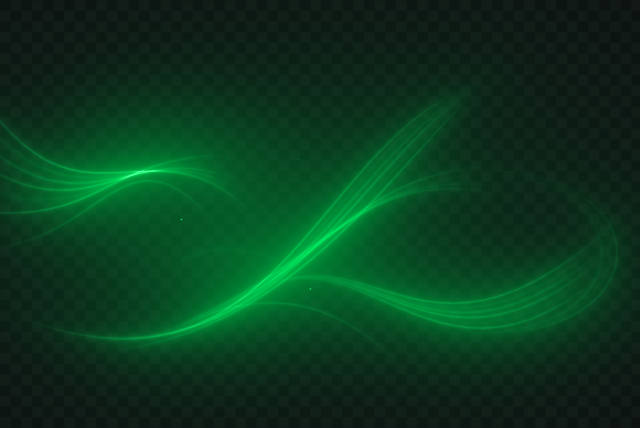
Give the GLSL for this background, as a Shadertoy shader.

```glsl
const vec3 DARK_TILE = vec3(0.050, 0.066, 0.066);
const vec3 LIGHT_TILE = vec3(0.074, 0.092, 0.089);
const vec3 HAZE_GREEN = vec3(-0.03, 0.66, 0.24);
const vec3 LINE_GREEN = vec3(0.03, 0.72, 0.33);
const vec3 HOT_WHITE = vec3(0.75, 0.45, 0.60);
const float TILE = 0.025;          // checker cell, in canvas heights
const float LINE_WIDTH = 0.0021;
const float SHEEN_WIDTH = 0.024;
const float SHEEN_GAIN = 0.36;
const float GLOW_WIDTH = 0.085;
const float GLOW_GAIN = 0.16;
const float FADE_LENGTH = 0.37;    // fade along a strand, in curve parameter
const float SPARK_CELL = 0.13;
const int SEGMENTS = 24;

float hash(vec2 p) {
    return fract(sin(dot(p, vec2(127.1, 311.7))) * 43758.5);
}

float blob(vec2 p, vec2 center, vec2 size) {
    vec2 q = (p - center) / size;
    return exp(-dot(q, q));
}

vec2 bezier(mat4x2 c, float t) {
    float u = 1.0 - t;
    return c * vec4(u * u * u, 3.0 * u * u * t, 3.0 * u * t * t, t * t * t);
}

// Distance to a curve and the parameter of its nearest point
vec2 nearest(vec2 p, mat4x2 curve) {
    vec2 best = vec2(1e3, 0.0);
    vec2 a = bezier(curve, 0.0);
    for (int i = 0; i < SEGMENTS; i++) {
        vec2 b = bezier(curve, float(i + 1) / float(SEGMENTS));
        vec2 ab = b - a, ap = p - a;
        float h = clamp(dot(ap, ab) / dot(ab, ab), 0.0, 1.0);
        vec2 offset = ap - ab * h;
        float d2 = dot(offset, offset);
        if (d2 < best.x) best = vec2(d2, (float(i) + h) / float(SEGMENTS));
        a = b;
    }
    return vec2(sqrt(best.x), best.y);
}

// Strands blended between two curves: x = sharp light, y = soft sheen
vec2 bundle(vec2 p, mat4x2 first, mat4x2 last, int count, float peak, float gain) {
    vec2 light = vec2(0.0);
    for (int i = 0; i < count; i++) {
        float s = float(i) / float(count - 1);
        vec2 hit = nearest(p, first * (1.0 - s) + last * s);
        float along = (hit.y - peak) / FADE_LENGTH;
        float ends = smoothstep(0.0, 0.12, hit.y) * smoothstep(1.0, 0.85, hit.y);
        float fade = gain * exp(-along * along);
        float crisp = 0.55 + 0.45 * cos(float(i) * 2.4);
        float w = LINE_WIDTH * (2.0 - crisp);
        float core = crisp * ends * w * w / (w * w + hit.x * hit.x);
        float sheen = SHEEN_GAIN * ends * exp(-hit.x / SHEEN_WIDTH)
            + GLOW_GAIN * exp(-hit.x / GLOW_WIDTH);
        light += fade * vec2(core, sheen);
    }
    return light;
}

vec2 allStrands(vec2 p) {
    // Left wave and its trailing wisps
    vec2 light = bundle(p,
        mat4x2(-0.08, 0.83, 0.195, 0.375, 0.352, 0.785, 0.625, 0.463),
        mat4x2(-0.08, 0.51, 0.254, 0.463, 0.234, 0.648, 0.566, 0.637), 6, 0.45, 0.50);
    light += bundle(p,
        mat4x2(-0.04, 0.418, 0.254, 0.434, 0.293, 0.746, 0.523, 0.453),
        mat4x2(-0.04, 0.57, 0.25, 0.40, 0.30, 0.80, 0.60, 0.50), 2, 0.5, 0.24);
    // Rising ribbon
    light += bundle(p,
        mat4x2(0.0, 0.277, 0.674, -0.016, 0.73, 0.71, 1.143, 0.811),
        mat4x2(0.234, 0.176, 0.684, 0.219, 0.90, 0.59, 1.133, 0.809), 6, 0.47, 0.42);
    // Upper branch, then the outer loop
    light += bundle(p,
        mat4x2(0.352, 0.215, 0.781, 0.336, 0.781, 0.60, 1.172, 0.613),
        mat4x2(0.352, 0.215, 0.801, 0.375, 0.82, 0.648, 1.23, 0.531), 4, 0.45, 0.34);
    light += bundle(p,
        mat4x2(1.016, 0.60, 1.563, 0.648, 1.563, 0.219, 1.133, 0.219),
        mat4x2(1.016, 0.613, 1.543, 0.629, 1.523, 0.18, 1.035, 0.223), 3, 0.68, 0.15);
    // Right swoop
    light += bundle(p,
        mat4x2(0.60, 0.32, 0.879, 0.473, 0.996, 0.063, 1.46, 0.50),
        mat4x2(0.60, 0.32, 0.859, 0.463, 1.035, 0.023, 1.42, 0.37), 6, 0.62, 0.36);
    // Faint wisps below and above the crossing
    light += bundle(p,
        mat4x2(0.391, 0.229, 0.664, 0.355, 0.801, 0.277, 0.957, 0.131),
        mat4x2(0.39, 0.36, 0.45, 0.44, 0.60, 0.43, 0.70, 0.37), 2, 0.45, 0.18);
    return light;
}

float sparks(vec2 p) {
    vec2 cell = floor(p / SPARK_CELL);
    vec2 spot = vec2(hash(cell), hash(cell + 17.0)) * 0.8 + 0.1;
    float d = length(p - (cell + spot) * SPARK_CELL);
    return step(0.85, hash(cell + 41.0)) * exp(-d * d / 3e-6);
}

void mainImage(out vec4 fragColor, in vec2 fragCoord) {
    vec2 p = fragCoord / iResolution.y;

    // Checkered base with smoothed edges
    vec2 wave = sin(p * 3.14159 / TILE);
    float soft = 3.14159 / (TILE * iResolution.y);
    vec3 color = mix(DARK_TILE, LIGHT_TILE, smoothstep(-soft, soft, wave.x * wave.y));

    // Wide haze
    float haze = 0.20 * blob(p, vec2(0.70, 0.52), vec2(0.66, 0.38))
        + 0.34 * blob(p, vec2(0.41, 0.61), vec2(0.26, 0.15))
        + 0.36 * blob(p, vec2(0.60, 0.36), vec2(0.32, 0.16))
        + 0.18 * blob(p, vec2(1.18, 0.28), vec2(0.28, 0.12));

    // Strands, with two hot cores
    vec2 light = allStrands(p);
    float hot = blob(p, vec2(0.35, 0.60), vec2(0.11, 0.05))
        + blob(p, vec2(0.56, 0.29), vec2(0.14, 0.09));
    color = mix(HAZE_GREEN, color, exp(-haze - light.y));
    color += LINE_GREEN * (1.0 - exp(-light.x)) * 0.75;
    color += HOT_WHITE * hot * smoothstep(0.45, 1.5, light.x);
    color += LINE_GREEN * sparks(p) * smoothstep(0.2, 0.6, haze);
    fragColor = vec4(clamp(color, 0.0, 1.0), 1.0);
}
```
